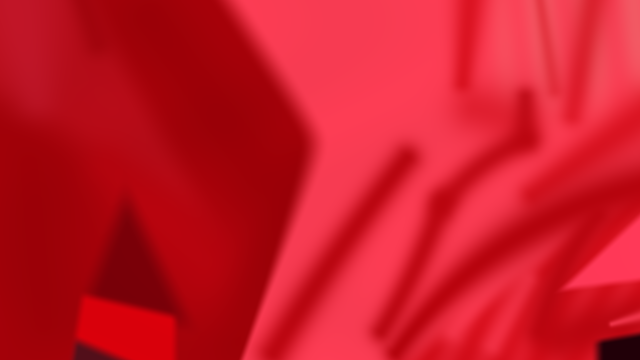
This texture is drawn by a Shadertoy shader. Its source:

```glsl
const vec3 WINE = vec3(0.44, 0.0, 0.03);
const vec3 GARNET = vec3(0.60, 0.0, 0.025);
const vec3 CRIMSON = vec3(0.72, 0.015, 0.055);
const vec3 SCARLET = vec3(0.83, 0.05, 0.10);
const vec3 ROSE = vec3(0.98, 0.235, 0.325);
const vec3 SALMON = vec3(0.95, 0.38, 0.41);

// Soft half plane: 1 to the left of the line a -> b
float side(vec2 p, vec2 a, vec2 b, float soft) {
    vec2 d = normalize(b - a), q = p - a;
    return smoothstep(-soft, soft, d.x * q.y - d.y * q.x);
}

// Soft triangle with counterclockwise corners
float triangle(vec2 p, vec2 a, vec2 b, vec2 c, float soft) {
    return side(p, a, b, soft) * side(p, b, c, soft) * side(p, c, a, soft);
}

// Bowed, tapering crease from a to b with a Gaussian profile
float fold(vec2 p, vec2 a, vec2 b, float bend, float startWidth, float endWidth) {
    vec2 d = b - a, q = p - a;
    float len = length(d);
    d /= len;
    float along = dot(q, d) / len;
    float t = clamp(along, 0.0, 1.0);
    float across = d.x * q.y - d.y * q.x - bend * 4.0 * t * (1.0 - t);
    float r = length(vec2(across, (along - t) * len)) / mix(startWidth, endWidth, t);
    return exp(-r * r);
}

// Shadowed cloth on the left
vec3 shadowCloth(vec2 p) {
    vec3 col = mix(GARNET, CRIMSON, 0.4);
    float upper = side(p, vec2(0.0, 0.72), vec2(0.54, 0.40), 0.07);
    float veil = side(p, vec2(0.56, 0.42), vec2(0.25, 1.0), 0.05) * upper;
    col = mix(col, vec3(0.72, 0.05, 0.10), veil * 0.9);
    col = mix(col, vec3(0.77, 0.10, 0.18), 0.7 * fold(p, vec2(0.05, 1.0), vec2(0.10, 0.72), 0.0, 0.13, 0.06));
    col = mix(col, GARNET, 0.6 * fold(p, vec2(0.22, 1.02), vec2(0.27, 0.88), 0.0, 0.035, 0.04));
    col = mix(col, GARNET, 0.8 * fold(p, vec2(0.42, 0.95), vec2(0.72, 0.52), 0.0, 0.10, 0.12));
    col = mix(col, CRIMSON, 0.9 * fold(p, vec2(0.30, 0.53), vec2(0.58, 0.27), 0.0, 0.08, 0.13));
    col = mix(col, GARNET, 0.7 * fold(p, vec2(0.08, 0.55), vec2(0.12, 0.1), 0.0, 0.13, 0.12));
    col = mix(col, GARNET, 0.7 * fold(p, vec2(0.84, 0.55), vec2(0.66, 0.05), 0.0, 0.07, 0.08));

    // Deep pocket and the lit panel beneath it
    float pocket = triangle(p, vec2(0.35, 0.46), vec2(0.245, 0.17), vec2(0.52, 0.10), 0.035);
    col = mix(col, WINE, pocket * 0.85);
    float panel = side(p, vec2(0.486, 0.12), vec2(0.23, 0.18), 0.015)
                * side(p, vec2(0.486, 0.0), vec2(0.486, 0.12), 0.015)
                * side(p, vec2(0.23, 0.18), vec2(0.20, 0.0), 0.015);
    col = mix(col, vec3(0.86, 0.0, 0.045), panel);
    return mix(col, vec3(0.32, 0.06, 0.10), panel * side(p, vec2(0.34, 0.0), vec2(0.20, 0.06), 0.018));
}

// Lit cloth on the right, with its creases
vec3 litCloth(vec2 p) {
    vec3 col = ROSE;

    // Pale hanging pleats
    float pleats = smoothstep(1.32, 1.46, p.x) * smoothstep(0.58, 0.9, p.y);
    col = mix(col, SALMON, pleats * (0.5 + 0.3 * sin(48.0 * p.x + 5.0 * p.y)));
    col = mix(col, SCARLET, 0.85 * fold(p, vec2(1.31, 1.04), vec2(1.285, 0.77), 0.0, 0.05, 0.03));
    col = mix(col, SCARLET, 0.45 * fold(p, vec2(1.50, 1.0), vec2(1.54, 0.75), 0.0, 0.018, 0.025));
    col = mix(col, SCARLET, 0.7 * fold(p, vec2(1.65, 1.02), vec2(1.59, 0.68), 0.0, 0.045, 0.035));

    // Knot and the two rising creases
    col = mix(col, SCARLET, 0.6 * fold(p, vec2(1.32, 0.70), vec2(1.43, 0.67), 0.0, 0.07, 0.08));
    col = mix(col, CRIMSON, 0.75 * fold(p, vec2(1.46, 0.73), vec2(1.46, 0.62), 0.0, 0.03, 0.04));
    col = mix(col, CRIMSON, 0.85 * fold(p, vec2(1.23, 0.43), vec2(1.46, 0.61), 0.02, 0.04, 0.04));
    col = mix(col, CRIMSON, 0.9 * fold(p, vec2(1.06, 0.08), vec2(1.23, 0.44), -0.01, 0.035, 0.04));
    col = mix(col, CRIMSON, 0.95 * fold(p, vec2(0.76, 0.02), vec2(1.13, 0.56), 0.01, 0.05, 0.042));

    // Lower sheet with fine streaks
    float sheet = side(p, vec2(1.78, 0.48), vec2(1.12, 0.0), 0.04);
    float streak = sin(dot(p, vec2(62.0, -38.0)) + 2.0 * sin(7.0 * p.y)) * 0.5 + 0.5;
    col = mix(col, mix(SCARLET, ROSE, 0.25 * streak), sheet);
    col = mix(col, ROSE, 0.7 * fold(p, vec2(1.26, 0.08), vec2(1.55, 0.36), 0.02, 0.035, 0.03));
    col = mix(col, ROSE, 0.6 * fold(p, vec2(1.37, 0.04), vec2(1.47, 0.22), 0.0, 0.03, 0.03));

    // Sweeping diagonal shadow
    col = mix(col, SCARLET, 0.85 * fold(p, vec2(1.48, 0.46), vec2(1.80, 0.69), 0.0, 0.04, 0.07));
    col = mix(col, CRIMSON, fold(p, vec2(1.10, 0.02), vec2(1.82, 0.49), 0.085, 0.035, 0.085));
    col = mix(col, CRIMSON, 0.9 * fold(p, vec2(1.50, 0.08), vec2(1.66, 0.40), 0.02, 0.04, 0.035));
    col = mix(col, CRIMSON, 0.9 * fold(p, vec2(1.56, 0.06), vec2(1.80, 0.13), 0.0, 0.07, 0.06));

    // Bright flap, glint and dark gap at the corner
    float flap = triangle(p, vec2(1.56, 0.195), vec2(1.80, 0.225), vec2(1.80, 0.42), 0.012);
    col = mix(col, vec3(1.0, 0.22, 0.34), flap);
    col = mix(col, ROSE, 0.8 * fold(p, vec2(1.70, 0.10), vec2(1.79, 0.125), 0.0, 0.008, 0.016));
    float gap = side(p, vec2(1.79, 0.075), vec2(1.65, 0.05), 0.012) * smoothstep(1.64, 1.68, p.x);
    return mix(col, vec3(0.13, 0.0, 0.03), gap);
}

void mainImage(out vec4 fragColor, in vec2 fragCoord) {
    vec2 p = fragCoord / iResolution.y;

    // Kinked border, softer toward the top
    float h = p.y - 0.61;
    float border = 0.872 - 0.15 * h - 0.51 * sqrt(h * h + 0.0016) + 0.02;
    float soft = mix(0.012, 0.05, smoothstep(0.0, 0.8, p.y));
    float lit = smoothstep(-soft, soft, p.x - border);

    vec3 col = mix(shadowCloth(p), litCloth(p), lit);
    col *= 1.0 + 0.012 * sin(9.0 * p.x + 4.0 * sin(5.0 * p.y));
    fragColor = vec4(col, 1.0);
}
```
